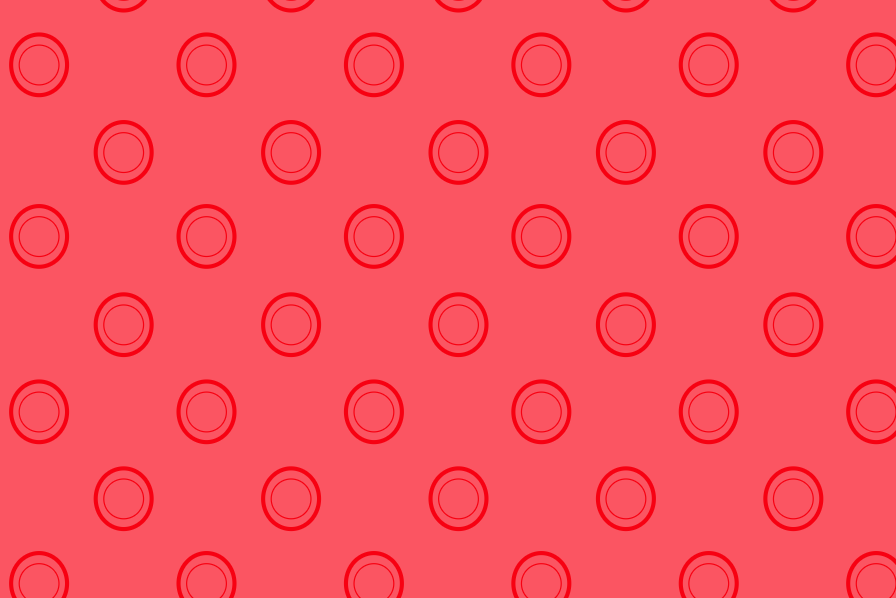
Give the GLSL for this pattern, as a WebGL 1 fragment shader.

```glsl
precision highp float;
// Staggered lattice of red double rings on a flat coral ground.

uniform vec2 u_resolution;

// Approximate signed distance to an axis-aligned ellipse.
float ellipseDistance(vec2 p, vec2 radii) {
    float k = length(p / radii);
    return k * (k - 1.0) / max(length(p / (radii * radii)), 0.001);
}

// Antialiased coverage of a stroke around a distance of zero.
float stroke(float distance, float halfWidth, float pixel) {
    return clamp(0.5 + (halfWidth - abs(distance)) / pixel, 0.0, 1.0);
}

// One rectangular lattice of rings; wobble nudges its rows up and down.
float ringLattice(vec2 p, vec2 origin, float wobble, float pixel) {
    vec2 period = vec2(1.0, 1.0314);
    vec2 cell = floor((p - origin) / period + 0.5);
    vec2 local = p - origin - cell * period;
    local.y += wobble * sin(2.0944 * cell.y);

    float outer = stroke(ellipseDistance(local, vec2(0.167, 0.181)), 0.0123, pixel);
    float inner = stroke(length(local - vec2(0.0, 0.001)) - 0.1187, 0.0036, pixel);
    return max(outer, inner);
}

void main() {
    // Units are column spacings, with y measured down from the top.
    vec2 uv = gl_FragCoord.xy / u_resolution;
    vec2 p = vec2(uv.x, 1.0 - uv.y) * vec2(5.352, 3.568);
    float pixel = 5.352 / u_resolution.x;

    // Two lattices, offset by about half a period.
    float ink = max(ringLattice(p, vec2(0.2335, 0.3868), 0.0087, pixel),
                    ringLattice(p, vec2(0.7387, 0.9094), 0.004, pixel));

    vec3 coral = vec3(0.984, 0.334, 0.384);
    vec3 red = vec3(0.97, 0.005, 0.07);
    gl_FragColor = vec4(mix(coral, red, ink), 1.0);
}
```
